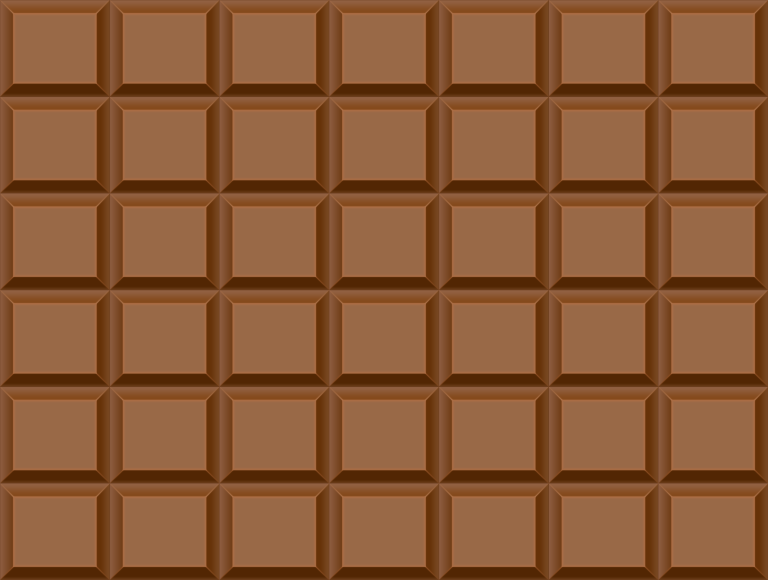
This pattern is drawn by a Shadertoy shader. Its source:

```glsl
// Seamless slab of milk chocolate: bevelled rectangular pieces in a 7 by 6 grid.

const vec2  GRID        = vec2(7.0, 6.0);  // pieces across and down
const float BEVEL       = 0.0233;          // bevel width, in canvas heights
const float RIM_WIDTH   = 0.0020;          // soft highlight around each face
const float MITRE_WIDTH = 0.0013;          // highlight along the corner folds
const float SEAM_WIDTH  = 0.0010;          // groove between pieces

const vec3 FACE         = vec3(0.600, 0.410, 0.280);
const vec3 RIM          = vec3(0.690, 0.435, 0.270);
const vec3 MITRE_LIGHT  = vec3(0.690, 0.460, 0.300);
const vec3 MITRE_DARK   = vec3(0.560, 0.310, 0.140);
const vec3 SEAM         = vec3(0.430, 0.250, 0.130);

// Bevel colours, from the outer edge to the face
const vec3 TOP_OUTER    = vec3(0.570, 0.380, 0.260);
const vec3 TOP_INNER    = vec3(0.520, 0.290, 0.110);
const vec3 LEFT_OUTER   = vec3(0.560, 0.370, 0.260);
const vec3 LEFT_INNER   = vec3(0.430, 0.230, 0.075);
const vec3 RIGHT_OUTER  = vec3(0.470, 0.280, 0.130);
const vec3 RIGHT_INNER  = vec3(0.400, 0.195, 0.030);
const vec3 BOTTOM_OUTER = vec3(0.410, 0.230, 0.090);
const vec3 BOTTOM_INNER = vec3(0.320, 0.150, 0.010);

float softLine(float distance, float width) {
    float q = distance / width;
    return exp(-q * q);
}

// toLow: distances to the left and bottom edges; toHigh: to the right and top
vec3 bevelColor(vec2 toLow, vec2 toHigh, float pixel) {
    vec2 edge = min(toLow, toHigh);
    vec2 t = clamp(edge / BEVEL, 0.0, 1.0);
    bool isLeft = toLow.x < toHigh.x;
    bool isTop = toHigh.y < toLow.y;

    vec3 side = isLeft ? mix(LEFT_OUTER, LEFT_INNER, t.x)
                       : mix(RIGHT_OUTER, RIGHT_INNER, smoothstep(0.0, 0.75, t.x));
    vec3 cap = isTop ? mix(TOP_OUTER, TOP_INNER, smoothstep(0.0, 0.9, t.y))
                     : mix(BOTTOM_OUTER, BOTTOM_INNER, smoothstep(0.0, 0.3, t.y));

    // Fold the sides and caps together at 45 degrees
    float fold = (edge.x - edge.y) * 0.7071;
    vec3 color = mix(side, cap, smoothstep(-0.7 * pixel, 0.7 * pixel, fold));
    float glow = softLine(fold, MITRE_WIDTH) * mix(0.25, 0.85, min(t.x, t.y));
    return mix(color, isTop ? MITRE_LIGHT : MITRE_DARK, glow);
}

void mainImage(out vec4 fragColor, in vec2 fragCoord) {
    float pixel = 1.0 / iResolution.y;
    vec2 cellSize = vec2(iResolution.x / iResolution.y, 1.0) / GRID;

    // Position inside the current piece
    vec2 toLow = fract(fragCoord / iResolution.xy * GRID) * cellSize;
    vec2 toHigh = cellSize - toLow;
    vec2 edge = min(toLow, toHigh);
    float depth = min(edge.x, edge.y);
    float faceDepth = depth - BEVEL;

    // Bevel, flat face and its rim
    vec3 color = bevelColor(toLow, toHigh, pixel);
    color = mix(color, FACE, smoothstep(-0.6 * pixel, 0.6 * pixel, faceDepth));
    float rimWidth = faceDepth > 0.0 ? RIM_WIDTH * 1.4 : RIM_WIDTH * 0.6;
    color = mix(color, RIM, 0.75 * softLine(faceDepth, rimWidth));

    // Narrow groove where pieces meet
    color = mix(color, SEAM, 0.55 * softLine(depth, max(SEAM_WIDTH, 0.4 * pixel)));

    fragColor = vec4(color, 1.0);
}
```
